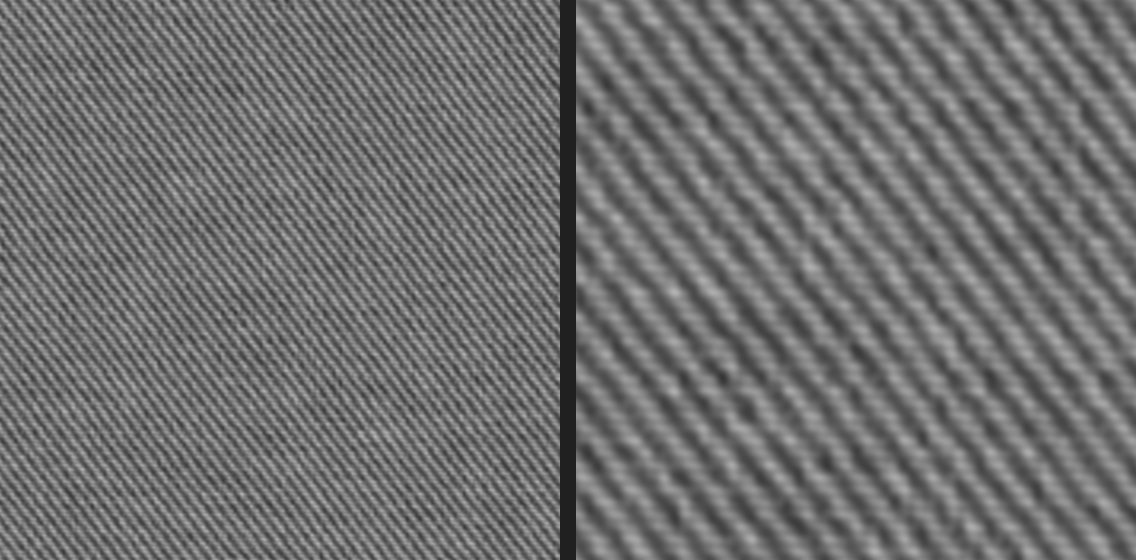
Left: the whole. Right: its middle third, enlarged.
A Shadertoy shader for this texture:

```glsl
// Grey twill cloth: fine diagonal ribs falling to the right, 44 across and 34 down.
// Each rib is a soft wave beaded by the weft rows; value noise bends the ribs and
// varies the tone of single stitches, whole yarns and wider patches.

const float TAU = 6.2831853;

// Sine-free hash of a lattice point, 0 to 1
float hash(vec2 p) {
    vec3 q = fract(p.xyx * 0.1031);
    q += dot(q, q.yzx + 33.33);
    return fract((q.x + q.y) * q.z);
}

// Smooth value noise, -1 to 1
float noise(vec2 p) {
    vec2 cell = floor(p);
    vec2 f = fract(p);
    f = f * f * (3.0 - 2.0 * f);
    float low = mix(hash(cell), hash(cell + vec2(1, 0)), f.x);
    float high = mix(hash(cell + vec2(0, 1)), hash(cell + vec2(1, 1)), f.x);
    return 2.0 * mix(low, high, f.y) - 1.0;
}

void mainImage(out vec4 fragColor, in vec2 fragCoord) {
    vec2 uv = fragCoord / iResolution.xy;
    vec2 threads = uv * vec2(176.0, 136.0);   // four warps and four wefts per rib

    // Rib phase, with slow bending and a small shift of each weft row
    float phase = dot(uv, vec2(44.0, 34.0));
    phase += 0.12 * noise(uv * 6.0 + 3.0);
    phase += 0.06 * noise(vec2(uv.x * 14.0, threads.y) + 51.0);
    float rib = cos(TAU * phase);

    // Beads where the rib crosses each weft, strongest on its crest
    float bead = cos(TAU * threads.y) * (0.6 + 0.4 * rib);

    // Uneven stitches, weft and warp yarns, and broad patches
    float stitch = noise(threads + 17.0);
    float weft = noise(vec2(uv.x * 12.0, threads.y) + 91.0);
    float warp = noise(vec2(threads.x, uv.y * 9.0) + 133.0);
    float patches = noise(uv * 22.0 + 71.0);

    float tone = 0.443 + 0.129 * rib + 0.026 * bead;
    tone += 0.060 * stitch + 0.036 * weft + 0.022 * warp + 0.013 * patches;
    fragColor = vec4(vec3(clamp(tone, 0.2, 0.75)), 1.0);
}
```
